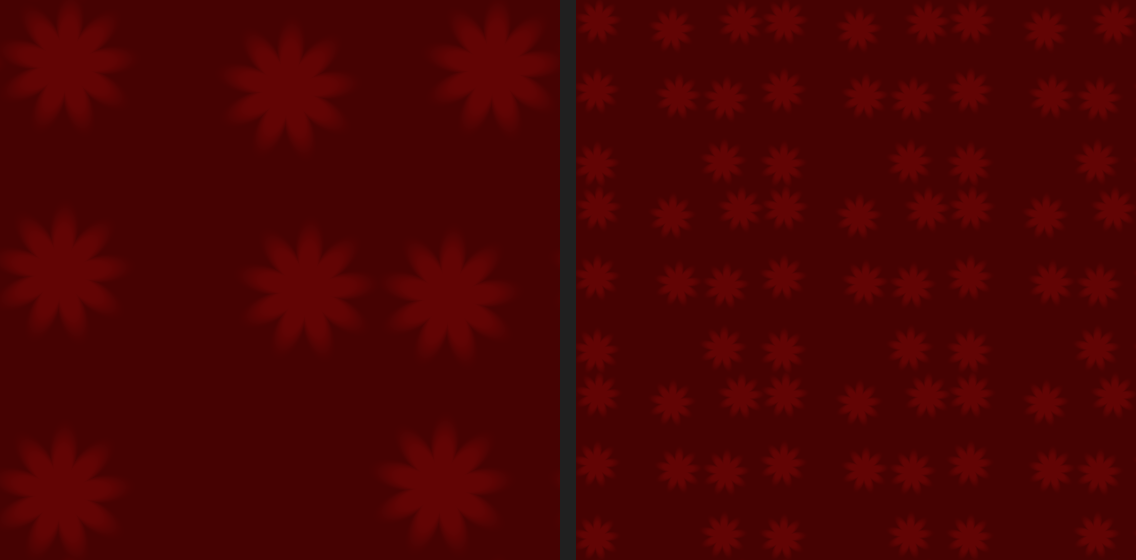
Left, the tile; right, the same tile 3 across and 3 down.
This pattern is drawn by a three.js fragment shader. Its source:

```glsl
// Soft nine-petalled dark red blossoms scattered over a deep maroon ground, tiling seamlessly.
varying vec2 vUv;

const vec3 GROUND = vec3(0.275, 0.008, 0.008);
const vec3 BLOSSOM = vec3(0.384, 0.015, 0.015);

const float CELLS = 3.0;                // cells across the tile, one blossom each
const float JITTER = 0.36;              // spread of the centres, in cells
const vec2 EMPTY_CELL = vec2(1.0, 0.0); // one cell stays bare

const float PETALS = 9.0;
const float TILT = 1.5;                 // direction of the first petal, in radians
const float NOTCH_RADIUS = 0.058;       // lengths in canvas units
const float TIP_RADIUS = 0.106;
const float NOTCH_BLUR = 0.018;
const float TIP_BLUR = 0.032;

vec2 hash2(vec2 p) {
  return fract(sin(vec2(dot(p, vec2(127.1, 311.7)),
                        dot(p, vec2(269.5, 183.3)))) * 43758.5453);
}

// Coverage of one blossom: rounded petals, sharp notches, tips that fade more.
float blossom(vec2 p) {
  float radius = length(p);
  float angle = radius > 0.0001 ? atan(p.y, p.x) : 0.0;
  float petal = abs(cos(0.5 * PETALS * (angle - TILT)));
  float edge = mix(NOTCH_RADIUS, TIP_RADIUS, petal);
  float blur = mix(NOTCH_BLUR, TIP_BLUR, petal);
  return 1.0 - smoothstep(edge - blur, edge + blur, radius);
}

void main() {
  vec2 grid = vUv * CELLS;
  vec2 home = floor(grid);
  float cover = 0.0;

  // Visit the neighbouring cells; wrapped indices make the tile seamless.
  for (int y = -1; y <= 1; y++) {
    for (int x = -1; x <= 1; x++) {
      vec2 cell = home + vec2(float(x), float(y));
      vec2 id = mod(cell + 0.5, CELLS) - 0.5;
      vec2 center = cell + 0.5 + JITTER * (hash2(id + 4.0) - 0.5);
      float present = step(0.5, distance(id, EMPTY_CELL));
      cover = max(cover, present * blossom((grid - center) / CELLS));
    }
  }

  gl_FragColor = vec4(mix(GROUND, BLOSSOM, cover), 1.0);
}
```
